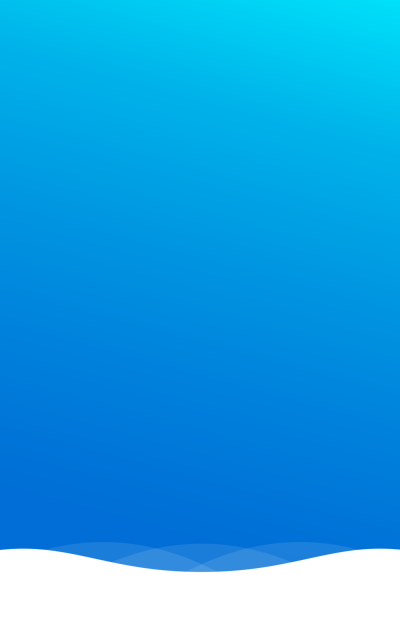
This background is drawn by a WebGL 1 fragment shader. Its source:

```glsl
precision highp float;
// Tilted blue-to-cyan sky above translucent swells and a white wave.

uniform vec2 u_resolution;

// Sky: five evenly spaced colours along a tilted axis
const float SKY_TILT = 0.2618;   // radians away from vertical
const float SKY_START = 0.2;     // below this the sky stays DEEP
const vec3 DEEP   = vec3(0.0, 0.43, 0.838);
const vec3 BLUE   = vec3(0.0, 0.50, 0.860);
const vec3 AZURE  = vec3(0.0, 0.59, 0.882);
const vec3 BRIGHT = vec3(0.0, 0.70, 0.915);
const vec3 CYAN   = vec3(0.0, 0.88, 0.980);

// White wave, in fractions of the canvas
const vec3 WHITE = vec3(1.0);
const float WAVE_LEVEL = 0.1229;
const float WAVE_HEIGHT = 0.0182;
const float WAVE_SHARPEN = 0.0016;
const float WAVE_PERIOD = 0.892;
const float CENTER_X = 0.504;    // trough of the wave, middle swell

// Translucent swells
const float SWELL_SPACING = 0.246;
const float SWELL_TOP = 0.1505;
const float SWELL_SIDE_RISE = 0.0026;
const float SWELL_CURVE = 0.5725;
const float SWELL_ALPHA = 0.105;

const float TAU = 6.28319;

vec3 skyColor(float t) {
  float s = (t - SKY_START) / (1.0 - SKY_START) * 4.0;
  vec3 c = mix(DEEP, BLUE, clamp(s, 0.0, 1.0));
  c = mix(c, AZURE, clamp(s - 1.0, 0.0, 1.0));
  c = mix(c, BRIGHT, clamp(s - 2.0, 0.0, 1.0));
  return mix(c, CYAN, clamp(s - 3.0, 0.0, 1.0));
}

// Smooth coverage of the area under a curve
float below(float y, float curve) {
  float edge = 0.75 / u_resolution.y;
  return 1.0 - smoothstep(-edge, edge, y - curve);
}

float waveCurve(float x) {
  float phase = (x - CENTER_X) / WAVE_PERIOD * TAU;
  return WAVE_LEVEL - WAVE_HEIGHT * cos(phase)
       + WAVE_SHARPEN * cos(2.0 * phase);
}

// Parabolic swell; index is -1, 0 or 1 from left to right
float swellCurve(float x, float index) {
  float dx = x - CENTER_X - index * SWELL_SPACING;
  return SWELL_TOP + SWELL_SIDE_RISE * abs(index) - SWELL_CURVE * dx * dx;
}

void main() {
  vec2 uv = gl_FragCoord.xy / u_resolution;

  // Sky gradient runs from corner to corner
  vec2 axis = vec2(sin(SKY_TILT), cos(SKY_TILT));
  float t = dot(axis, gl_FragCoord.xy) / dot(axis, u_resolution);
  vec3 color = skyColor(t);

  // Overlapping swells
  for (int i = -1; i <= 1; i++) {
    float cover = below(uv.y, swellCurve(uv.x, float(i)));
    color = mix(color, WHITE, SWELL_ALPHA * cover);
  }

  // White foreground
  color = mix(color, WHITE, below(uv.y, waveCurve(uv.x)));

  gl_FragColor = vec4(color, 1.0);
}
```
